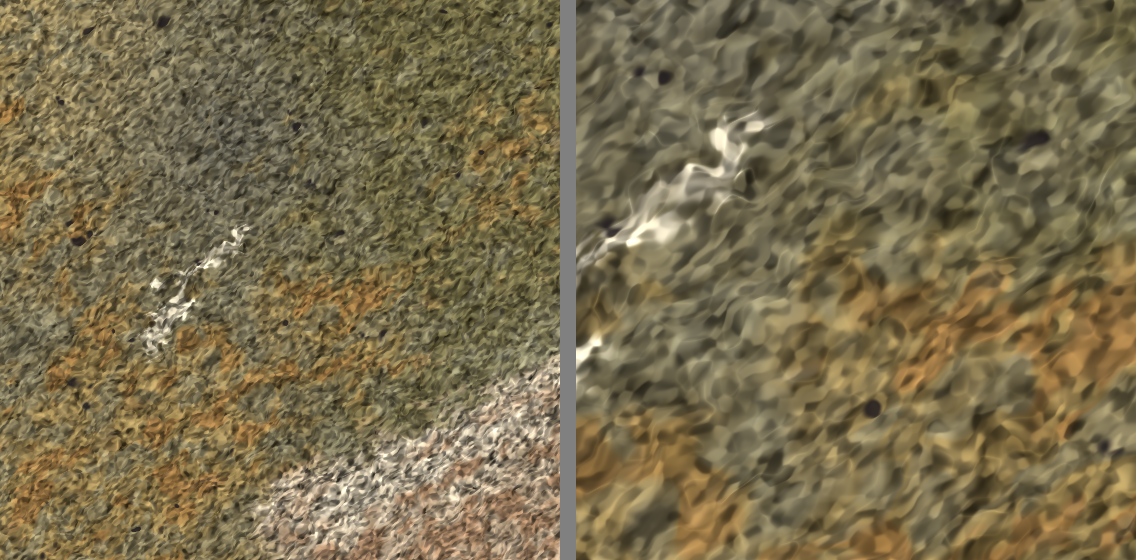
Left: the whole. Right: its middle third, enlarged.
A WebGL 2 fragment shader for this texture:

```glsl
#version 300 es
precision highp float;

uniform vec2 u_resolution;
out vec4 fragColor;

#define GRAIN_ANGLE 0.72
#define GRAIN_SCALE vec2(76.0, 128.0)
#define GRAIN_CONTRAST 0.92
#define WARP 0.008
#define SPOT_SCALE 15.0
#define SPOT_SHARE 0.17
#define OLIVE vec3(0.420, 0.395, 0.255)
#define GREY vec3(0.460, 0.430, 0.325)
#define OCHRE vec3(0.560, 0.470, 0.280)
#define RUST vec3(0.550, 0.400, 0.220)
#define PINK vec3(0.655, 0.575, 0.475)
#define CHALK vec3(0.740, 0.705, 0.620)

vec2 hash2(vec2 p) {
  vec3 q = fract(p.xyx * vec3(0.1031, 0.1030, 0.0973));
  q += dot(q, q.yzx + 33.33);
  return fract((q.xx + q.yz) * q.zy);
}

vec2 rotate(vec2 p, float angle) {
  float c = cos(angle), s = sin(angle);
  return vec2(c * p.x + s * p.y, c * p.y - s * p.x);
}

// Cellular noise: x = blended value around zero, y = nearest distance, z = cell id
vec3 cells(vec2 p) {
  vec2 base = floor(p);
  float nearest = 9.0, id = 0.0, sum = 0.0, total = 0.0;
  for (int y = -1; y <= 1; y++) {
    for (int x = -1; x <= 1; x++) {
      vec2 cell = base + vec2(x, y);
      vec2 d = cell + hash2(cell) - p;
      float value = hash2(cell + 57.0).x;
      float d2 = dot(d, d);
      float weight = exp(-5.5 * d2);
      sum += weight * value;
      total += weight;
      if (d2 < nearest) { nearest = d2; id = value; }
    }
  }
  return vec3(sum / total - 0.5, sqrt(nearest), id);
}

float segmentDistance(vec2 p, vec2 a, vec2 b) {
  vec2 ab = b - a;
  return length(p - a - ab * clamp(dot(p - a, ab) / dot(ab, ab), 0.0, 1.0));
}

// Soft round area, one at the centre and zero at the radius
float area(vec2 p, vec2 centre, vec2 radius) {
  return 1.0 - smoothstep(0.0, 1.0, length((p - centre) / radius));
}

void main() {
  vec2 p = gl_FragCoord.xy / u_resolution;

  // Warped coordinates along the grain
  vec2 wobble = vec2(cells(p * 45.0).x, cells(p * 45.0 + 91.0).x);
  vec2 warped = p + WARP * (wobble + 0.3 * sin(p.yx * 37.0 + 3.0 * sin(p * 19.0)));
  vec2 along = rotate(warped, GRAIN_ANGLE);

  // Patches from broad to small
  float broad = cells(warped * 6.0 + 7.0).x;
  float patches = cells(along * vec2(19.0, 30.0) + 31.0).x;
  float flecks = cells(along * vec2(46.0, 74.0) + 11.0).x;
  float mottle = 0.4 * broad + 0.8 * patches + 0.8 * flecks;

  // Fine grain with wormy creases
  float coarse = cells(along * GRAIN_SCALE).x;
  float fine = cells(along * GRAIN_SCALE * 1.7 + 43.0).x;
  float crease = abs(cells(along * GRAIN_SCALE * 0.85 + 71.0).x);
  float grain = 0.5 * coarse + 0.75 * fine + 0.75 * (0.13 - crease);

  // Grey to olive ground, with a cool shadow and a light corner
  float olive = smoothstep(0.35, 0.75, p.x + 0.15 * p.y - 0.08 + 0.3 * mottle);
  vec3 colour = mix(GREY, OLIVE, olive);
  float cool = area(p, vec2(0.42, 0.75), vec2(0.28, 0.24));
  colour = mix(colour, vec3(0.375, 0.365, 0.315), 0.8 * cool);
  colour *= 1.0 - 0.14 * area(p, vec2(0.5, 1.0), vec2(0.3, 0.2));
  float corner = area(p, vec2(0.0, 0.92), vec2(0.42, 0.50));
  colour = mix(colour, vec3(0.600, 0.530, 0.355), 0.85 * corner);

  // Ochre and rust stains
  float stain = area(p, vec2(0.22, 0.10), vec2(0.55, 0.55));
  stain = max(stain, 0.8 * area(p, vec2(0.0, 0.62), vec2(0.28, 0.40)));
  stain = max(stain, 0.75 * area(p, vec2(0.60, 0.40), vec2(0.32, 0.20)));
  stain = max(stain, 0.38 * area(p, vec2(0.95, 0.70), vec2(0.30, 0.25)));
  float ochre = smoothstep(0.12, 0.65, stain + 0.65 * mottle);
  colour = mix(colour, OCHRE, 0.85 * ochre);
  float rust = smoothstep(0.14, 0.42, patches + 0.7 * flecks + 0.2 * stain - 0.08);
  colour = mix(colour, RUST, 0.75 * rust * smoothstep(0.15, 0.5, stain));
  float ashen = smoothstep(0.05, 0.26, 0.6 * flecks - 0.7 * patches);
  colour = mix(colour, vec3(0.480, 0.460, 0.360), 0.65 * ashen * (1.0 - cool));

  // Pale wedge with a chalky upper rim
  vec2 wedge = rotate(p - vec2(0.45, 0.12), 0.41);
  float depth = -wedge.y + 0.06 * mottle;
  float reach = wedge.x + 0.09 * mottle;
  float haze = smoothstep(-0.16, 0.0, depth) * smoothstep(0.25, 0.55, reach);
  colour = mix(colour, vec3(0.530, 0.515, 0.415), 0.75 * haze);
  float pale = smoothstep(-0.03, 0.035, depth) * smoothstep(-0.09, 0.05, reach);
  float rim = pale * (1.0 - smoothstep(0.03, 0.19, depth + 0.10 * patches));
  vec3 blush = mix(PINK, vec3(0.580, 0.460, 0.350), smoothstep(-0.05, 0.35, mottle));
  colour = mix(colour, mix(blush, CHALK, 0.8 * rim), pale);

  // Broken white vein
  vec2 veinPoint = warped + 0.020 * vec2(patches, -flecks);
  float thick = segmentDistance(veinPoint, vec2(0.26, 0.385), vec2(0.32, 0.465)) / 0.020;
  float thin = segmentDistance(veinPoint, vec2(0.32, 0.485), vec2(0.44, 0.595)) / 0.010;
  float spur = segmentDistance(veinPoint, vec2(0.27, 0.485), vec2(0.34, 0.525)) / 0.005;
  float vein = 1.0 - smoothstep(0.4, 1.3, min(thick, min(thin, spur)) - 1.2 * grain);
  colour = mix(colour, CHALK, 0.8 * vein);

  colour *= 1.0 + GRAIN_CONTRAST * grain * (1.0 + 0.25 * max(rim, vein));
  colour += 0.05 * coarse * vec3(-0.3, 0.0, 0.6);

  // Sparse dark pits with ragged outlines
  vec3 pit = cells(warped * SPOT_SCALE * vec2(0.9, 1.15) + 0.16 * vec2(coarse, flecks) + 5.0);
  float size = 0.04 + 0.09 * fract(pit.z * 41.0);
  float dark = 1.0 - smoothstep(size * 0.4, size * 1.4, pit.y + 0.14 * coarse);
  dark *= step(pit.z, SPOT_SHARE) * (1.0 - pale);
  colour = mix(colour, vec3(0.130, 0.110, 0.120), 0.85 * dark);

  fragColor = vec4(clamp(colour, 0.0, 1.0), 1.0);
}
```
